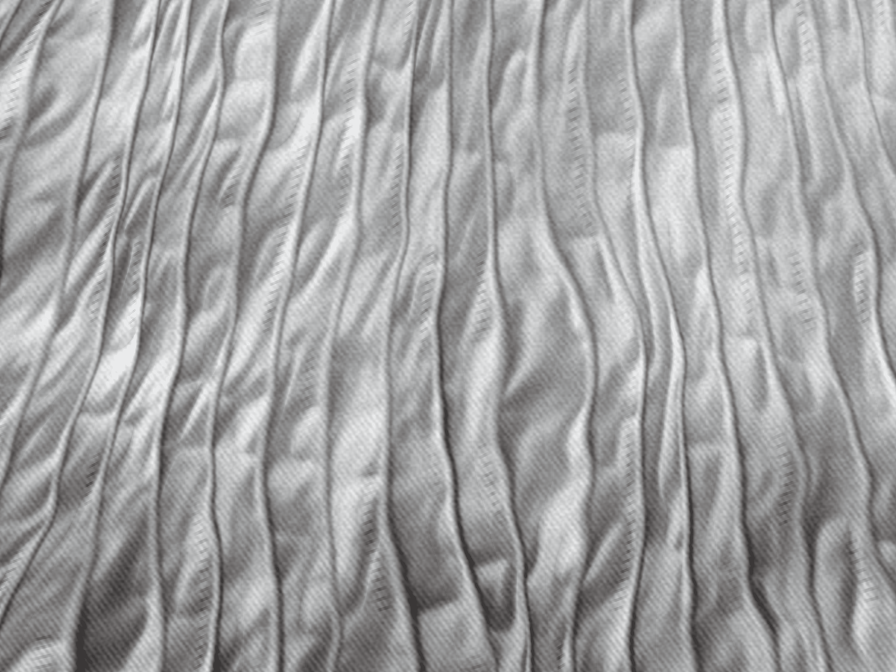
Reproduce this texture procedurally as a Shadertoy shader.

```glsl
#define PLEAT_WIDTH 0.066
#define FAN_CENTRE 0.69
#define FAN_SPREAD 0.45
#define CRINKLE 0.125
#define SEAM_DARK 0.22
#define CORD_LIGHT 0.13
#define WEAVE_PERIOD 0.0085
#define WEAVE 0.035
#define GRAIN 0.07

const float TAU = 6.28318;

float hash(vec2 p) {
    vec3 q = fract(vec3(p.xyx) * 0.1031);
    q += dot(q, q.yzx + 33.33);
    return fract((q.x + q.y) * q.z);
}

float noise(vec2 p) {
    vec2 i = floor(p), f = fract(p);
    f = f * f * f * (f * (f * 6.0 - 15.0) + 10.0);
    return mix(mix(hash(i), hash(i + vec2(1, 0)), f.x),
               mix(hash(i + vec2(0, 1)), hash(i + vec2(1, 1)), f.x), f.y);
}

float bump(float x, float width) {
    x /= width;
    return exp(-x * x);
}

// Pleat number across the cloth: fanned out downwards, then wandering
float pleatCoord(vec2 p) {
    float q = (p.x - FAN_CENTRE) / (1.0 + FAN_SPREAD * (1.0 - p.y)) / PLEAT_WIDTH;
    q += 0.9 * (noise(vec2(q * 0.4, p.y * 2.5)) - 0.5);
    q += 0.35 * (noise(vec2(q * 0.8 + 7.0, p.y * 6.0)) - 0.5);
    return q + 0.12 * (noise(vec2(q * 1.7, p.y * 17.0)) - 0.5);
}

// Height of the slanted creases inside one pleat
float crinkle(vec2 s, float id) {
    float slant = 3.0 - 0.25 * id;
    vec2 v = vec2((s.x - slant * s.y) * 1.1, s.y * 6.0) + id * vec2(5.3, 11.7);
    float h = noise(v);
    h += 0.8 * abs(noise(v * 1.9 + 3.7) - 0.5);
    return h + 0.16 * noise(v * 4.3 + 9.1);
}

void mainImage(out vec4 fragColor, in vec2 fragCoord) {
    vec2 p = fragCoord / iResolution.y;
    float across = fragCoord.x / iResolution.x;
    float q = pleatCoord(p);
    float id = floor(q), f = q - id;
    float seam = floor(q + 0.5), d = q - seam;

    // Broad light: darker near the viewer and in the upper left corner
    float tone = mix(0.51, 0.695, smoothstep(-0.05, 0.6, p.y));
    tone -= 0.1 * (1.0 - smoothstep(0.0, 0.25, across)) * smoothstep(0.5, 1.0, p.y);
    tone += 0.14 * (noise(p * vec2(6.0, 4.5) + 2.0) - 0.5);
    float contrast = mix(1.2, 0.65, across * smoothstep(0.1, 0.8, p.y));

    // Creases lit from one side, flattened towards the seams
    vec2 s = vec2(q, p.y);
    float slope = (crinkle(s + vec2(0.06, -0.006), id)
                 - crinkle(s - vec2(0.06, -0.006), id)) / 0.12;
    slope /= 1.0 + 0.35 * abs(slope);
    float inside = smoothstep(0.0, 0.14, f) * (1.0 - smoothstep(0.84, 1.0, f));
    tone += CRINKLE * contrast * slope * inside;

    // Raised cord with a thin shadow and a soft fall-off beside it
    float fold = mix(0.35, 1.15, noise(vec2(seam * 7.1, p.y * 5.0)));
    float shade = bump(d - 0.05, 0.055) * SEAM_DARK;
    shade += 0.16 * smoothstep(0.0, 0.1, d) * exp(-5.0 * max(d, 0.0));
    float light = CORD_LIGHT * bump(d + 0.08, 0.06) + 0.05 * bump(d + 0.25, 0.14);
    tone += fold * contrast * (light - shade);

    // Patches of small puckered stitches
    float patches = smoothstep(0.58, 0.75, noise(vec2(seam * 3.7, p.y * 7.0) + 20.0));
    float hatch = smoothstep(0.1, 0.9, sin(TAU * (p.y * 70.0 - d * 2.5)));
    tone -= 0.11 * patches * hatch * bump(d + 0.27, 0.09);

    // Twill weave, clearer towards the bottom, and satin grain
    float twill = sin(TAU * dot(p, vec2(0.8, 0.6)) / WEAVE_PERIOD);
    tone += WEAVE * (1.0 - 0.75 * p.y) * twill * (0.5 + noise(p * 60.0));
    tone += GRAIN * (noise(p * vec2(230.0, 260.0)) - 0.5);

    // Silver grey: warm in the shadows, cool in the lights
    tone = clamp(tone, 0.22, 0.92);
    vec3 tint = mix(vec3(0.008, -0.003, -0.004), vec3(-0.003, 0.001, 0.004),
                    smoothstep(0.4, 0.65, tone));
    fragColor = vec4(tone + tint, 1.0);
}
```
